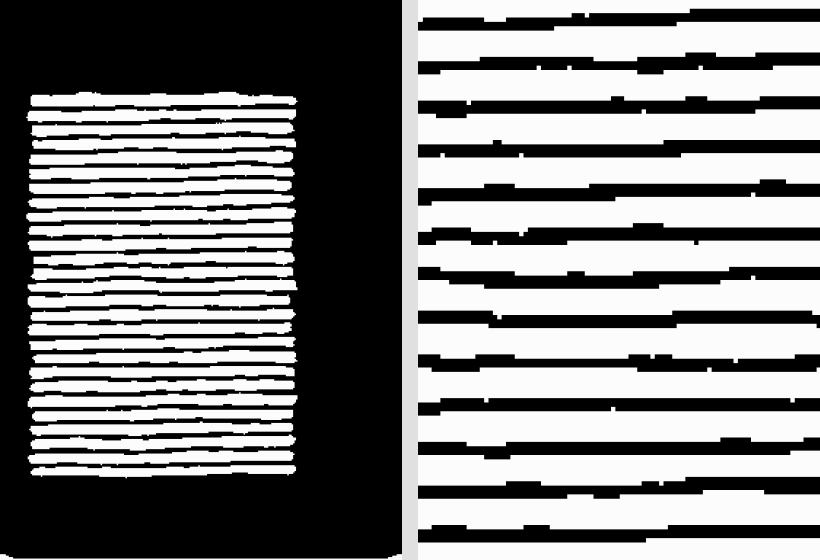
Left, the full canvas; right, a detail of the centre.
Write a Shadertoy shader that draws this pattern.

```glsl
// Stack of rough, hand-inked white bars on black, with stepped edges and a thin pale bottom rim.

// All lengths are fractions of the canvas height.
const float BARS       = 27.0;
const float CELL       = 1.0 / 384.0;  // size of the stair steps
const float PITCH      = 0.02547;      // distance between bars
const float TOP_GAP    = 0.8302;       // centre line above the first bar, at its left end
const float GAP        = 0.0080;       // dark space between bars
const float LEFT       = 0.0545;
const float RIGHT      = 0.5255;
const float RISE       = 0.0046;       // climb from left to right
const float DRIFT      = 0.0046;       // slow wave shared by neighbouring bars
const float WANDER     = 0.0030;       // slow wave of each gap
const float ROUGHNESS  = 0.0026;       // short bumps on each edge
const float END_JITTER = 0.0110;
const float END_RADIUS = 0.0065;
const float NICK_RATE  = 0.006;
const float RIM        = 0.0027;
const float RIM_CORNER = 0.0080;
const vec3  INK        = vec3(0.99);
const vec3  GROUND     = vec3(0.0);

float hash(vec2 p) {
    vec3 q = fract(p.xyx * 0.1031);
    q += dot(q, q.yzx + 33.33);
    return fract((q.x + q.y) * q.z);
}

// Smooth value noise, centred on zero
float noise(vec2 p) {
    vec2 i = floor(p), f = fract(p);
    f = f * f * (3.0 - 2.0 * f);
    float low  = mix(hash(i), hash(i + vec2(1, 0)), f.x);
    float high = mix(hash(i + vec2(0, 1)), hash(i + vec2(1, 1)), f.x);
    return mix(low, high, f.y) - 0.5;
}

float bump(float x, float centre, float halfWidth) {
    return 1.0 - smoothstep(0.5 * halfWidth, halfWidth, abs(x - centre));
}

// Height of the centre line of one dark gap
float gapCentre(float gap, float x) {
    float climb = RISE * (x - LEFT) / (RIGHT - LEFT);
    float drift = DRIFT * noise(vec2(x * 9.0, gap * 0.45 + 40.0));
    float wander = WANDER * noise(vec2(x * 14.0, gap + 90.0));
    return TOP_GAP - gap * PITCH + climb + drift + wander;
}

// Half the gap on one side; side is 0 for its upper edge, 1 for its lower edge
float gapHalf(float gap, float side, float x) {
    float row = gap * 2.0 + side;
    float rough = ROUGHNESS * noise(vec2(x * 42.0, row + 170.0));
    float nick = step(hash(vec2(floor(x / CELL), row + 300.0)), NICK_RATE);
    return 0.5 * GAP + rough - CELL * nick;
}

float insideBar(float bar, vec2 p) {
    if (bar < 0.0 || bar >= BARS) return 0.0;
    float top = gapCentre(bar, p.x) - gapHalf(bar, 1.0, p.x);
    float bottom = gapCentre(bar + 1.0, p.x) + gapHalf(bar + 1.0, 0.0, p.x);

    // The first bar is thick and lumpy, the last one thin
    if (bar < 0.5) {
        float lumps = bump(p.x, 0.158, 0.026) + bump(p.x, 0.396, 0.042);
        top += 0.0045 + 0.0045 * lumps - RISE * (p.x - LEFT) / (RIGHT - LEFT);
    }
    if (bar > BARS - 1.5) bottom += 0.0030;

    // Uneven rounded ends
    float fray = 0.006 * noise(vec2(p.y * 180.0, bar + 500.0));
    float left = LEFT + END_JITTER * (hash(vec2(bar, 11.0)) - 0.5) + fray;
    float right = RIGHT + END_JITTER * (hash(vec2(bar, 23.0)) - 0.5) + fray;
    vec2 depth = vec2(min(p.x - left, right - p.x), min(top - p.y, p.y - bottom));
    float d = length(max(END_RADIUS - depth, 0.0)) - END_RADIUS;
    return step(d, 0.0);
}

// Ink at the middle of one cell
float inkCell(vec2 cell, float width) {
    vec2 p = (cell + 0.5) * CELL;
    float side = min(p.x, width - p.x);
    float ink = step(p.y, RIM + RIM_CORNER * (1.0 - smoothstep(0.0, 0.032, side)));
    float nearest = floor((TOP_GAP - p.y) / PITCH);
    for (float k = -1.0; k <= 1.0; k++) ink = max(ink, insideBar(nearest + k, p));
    return ink;
}

void mainImage(out vec4 fragColor, in vec2 fragCoord) {
    float width = iResolution.x / iResolution.y;
    vec2 grid = fragCoord / iResolution.y / CELL - 0.5;
    vec2 cell = floor(grid);

    // Blend neighbouring cells over one output pixel only
    float footprint = min(1.0 / (iResolution.y * CELL), 1.0);
    vec2 w = clamp((fract(grid) - 0.5) / footprint + 0.5, 0.0, 1.0);
    float low  = mix(inkCell(cell, width), inkCell(cell + vec2(1, 0), width), w.x);
    float high = mix(inkCell(cell + vec2(0, 1), width), inkCell(cell + vec2(1, 1), width), w.x);
    fragColor = vec4(mix(GROUND, INK, mix(low, high, w.y)), 1.0);
}
```
